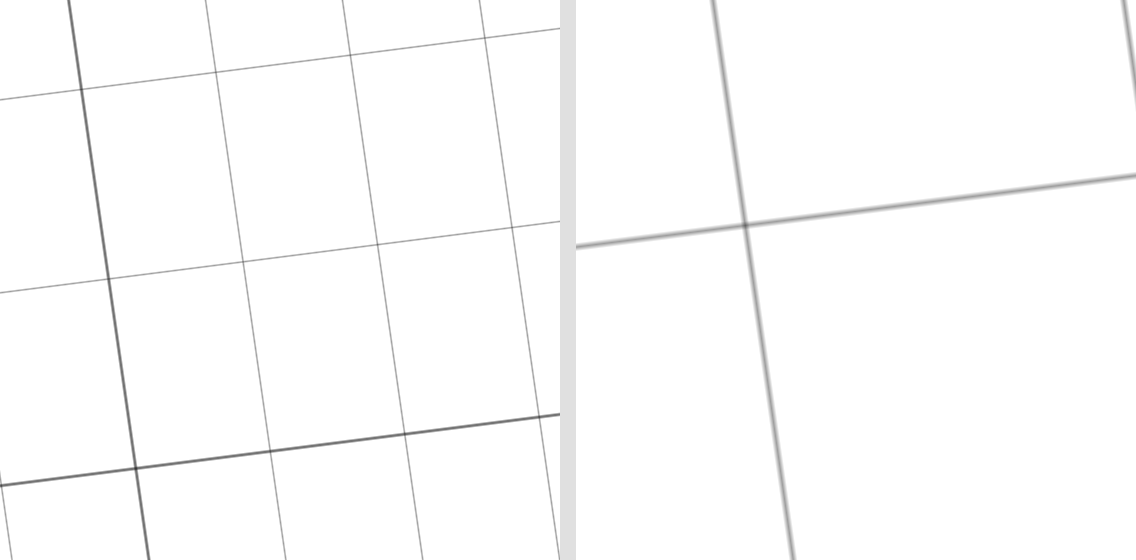
Left, the full canvas; right, a detail of the centre.
Write a WebGL 2 fragment shader that draws this pattern.

```glsl
#version 300 es
precision highp float;

#define COLUMN_START 0.2660
#define COLUMN_STEP 0.2445
#define COLUMN_LEAN 0.1435
#define ROW_START 0.1325
#define ROW_STEP 0.3446
#define ROW_RISE 0.1275
#define MAJOR_EVERY 5.0
#define MINOR_WIDTH 0.0021
#define MAJOR_WIDTH 0.0050
#define EDGE_SOFTNESS 0.0030
#define MINOR_GRAY 0.55
#define MAJOR_GRAY 0.45

uniform vec2 u_resolution;
out vec4 fragColor;

// Brightness left by a family of parallel lines; every fifth one is heavy.
float ruledLines(float offset, float spacing, float slope) {
    float index = floor(offset / spacing + 0.5);
    float distanceToLine = abs(offset - index * spacing) / length(vec2(1.0, slope));
    bool isMajor = mod(index + 0.5, MAJOR_EVERY) < 1.0;
    float width = isMajor ? MAJOR_WIDTH : MINOR_WIDTH;
    float gray = isMajor ? MAJOR_GRAY : MINOR_GRAY;
    float softness = max(EDGE_SOFTNESS, 1.0 / u_resolution.y);
    float coverage = clamp(0.5 + (0.5 * width - distanceToLine) / softness, 0.0, 1.0);
    return mix(1.0, gray, coverage);
}

void main() {
    vec2 uv = gl_FragCoord.xy / u_resolution.y;

    // Slanted coordinates across each family of lines
    float columnOffset = uv.x - COLUMN_START + COLUMN_LEAN * uv.y;
    float rowOffset = uv.y - ROW_START - ROW_RISE * uv.x;

    // Crossings darken where the two families overlap
    float brightness = ruledLines(columnOffset, COLUMN_STEP, COLUMN_LEAN)
                     * ruledLines(rowOffset, ROW_STEP, ROW_RISE);
    fragColor = vec4(vec3(brightness), 1.0);
}
```
